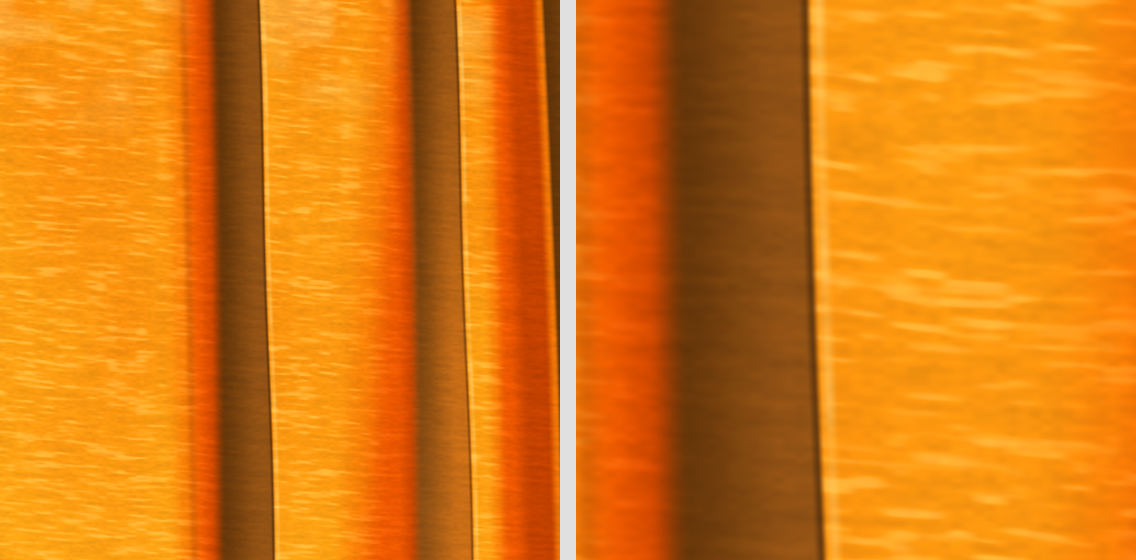
Left: the whole. Right: its middle third, enlarged.
Write a WebGL 2 fragment shader that draws this texture.

```glsl
#version 300 es
precision highp float;
// Sunlit orange curtain: three hanging folds, brown shadowed gaps and a fine slubbed weave.
uniform vec2 u_resolution;
out vec4 outColor;

const vec3 YELLOW = vec3(1.00, 0.65, 0.08);
const vec3 ORANGE = vec3(0.98, 0.51, 0.03);
const vec3 DEEP   = vec3(0.93, 0.34, 0.00);
const vec3 RUST   = vec3(0.74, 0.24, 0.00);
const vec3 PALE   = vec3(1.00, 0.80, 0.42);
const vec3 SHADOW = vec3(0.38, 0.20, 0.03);
const vec3 BROWN  = vec3(0.55, 0.31, 0.08);
const vec3 TAN    = vec3(0.79, 0.43, 0.09);

const int FOLDS = 3;
// Edges of each fold: left at bottom, left at top, right at bottom, right at top.
const vec4 EDGES[FOLDS] = vec4[](
  vec4(-0.200, -0.200, 0.392, 0.378),
  vec4( 0.491,  0.463, 0.744, 0.728),
  vec4( 0.846,  0.814, 1.005, 0.968));
// Turn from light: centre at bottom, centre at top, half width, softness of right edge.
const vec4 TURNS[FOLDS] = vec4[](
  vec4(0.335, 0.315, 0.050, 0.013),
  vec4(0.635, 0.690, 0.070, 0.012),
  vec4(0.892, 0.872, 0.028, 0.005));
const float LEFT_SOFTNESS = 0.0025;
const float RIM_WIDTH = 0.006;
const float THREAD_TILT = 0.07;
const vec2 THREAD_SCALE = vec2(24.0, 170.0);
const float SLUB_STRENGTH = 0.40;
const float GRAIN_STRENGTH = 0.09;

float hash(vec2 p) {
  return fract(sin(dot(p, vec2(127.1, 311.7))) * 43758.5453);
}

float noise(vec2 p) {
  vec2 i = floor(p), f = fract(p);
  f = f * f * (3.0 - 2.0 * f);
  return mix(mix(hash(i), hash(i + vec2(1, 0)), f.x),
             mix(hash(i + vec2(0, 1)), hash(i + vec2(1, 1)), f.x), f.y);
}

// Short horizontal threads that sag slightly to the right.
float threads(vec2 p) {
  p.y += THREAD_TILT * p.x + 0.008 * noise(p * 9.0);
  return 0.6 * noise(p * THREAD_SCALE) + 0.4 * noise(p * THREAD_SCALE * vec2(2.3, 1.4) + 31.0);
}

// Shadowed cloth: dark beside the preceding fold, lighter toward the next one.
vec3 gapColor(float across, float y, float warmth) {
  vec3 lit = mix(BROWN, TAN, warmth * (1.0 - 0.75 * smoothstep(0.2, 1.0, y)));
  vec3 dark = mix(SHADOW, BROWN, warmth * (1.0 - y));
  return mix(dark, lit, smoothstep(0.0, 0.85, across));
}

// Face of a fold, running from the lit side to the rust-coloured turn.
vec3 foldColor(vec2 p, int i, float left, float right, float slub) {
  float center = mix(TURNS[i].x, TURNS[i].y, p.y);
  float turn = smoothstep(center - TURNS[i].z, center + TURNS[i].z, p.x);
  float warm = clamp(0.18 + 0.40 * p.y + 0.5 * (noise(p * vec2(9.0, 5.0)) - 0.5), 0.0, 1.0);
  vec3 lit = mix(YELLOW, ORANGE, warm);
  vec3 color = mix(lit, ORANGE, smoothstep(0.0, 0.5, turn));
  color = mix(color, DEEP, smoothstep(0.4, 1.0, turn));

  // Pale slubs catch the light, most of all near the upper hem.
  float sheen = smoothstep(0.50, 0.85, slub) * (1.0 - 0.9 * turn);
  color = mix(color, PALE, SLUB_STRENGTH * sheen);
  float patches = smoothstep(0.45, 0.8, noise(p * vec2(14.0, 18.0) + 5.0));
  color = mix(color, PALE, 0.38 * patches * smoothstep(0.65, 1.0, p.y) * (1.0 - turn));

  if (i == FOLDS - 1) {
    // Narrow fold: a rust valley followed by a bright far lip.
    float valley = smoothstep(0.45, 0.68, (p.x - left) / (right - left));
    color = mix(color, RUST, 0.85 * valley);
    color = mix(color, ORANGE, 0.8 * smoothstep(0.020, 0.004, right - p.x));
  } else {
    color = mix(color, RUST, 0.75 * smoothstep(0.035, 0.0, right - p.x));
  }
  // A soft crease shows on the broad first fold.
  if (i == 0) color *= 1.0 - 0.09 * smoothstep(0.012, 0.0, abs(p.x - center - 0.012));

  float rim = smoothstep(RIM_WIDTH, 0.0, abs(p.x - left - RIM_WIDTH));
  return mix(color, PALE, rim * (0.20 + 0.45 * noise(vec2(i, p.y * 35.0))));
}

void main() {
  vec2 p = gl_FragCoord.xy / u_resolution;
  float pixel = 1.0 / u_resolution.x;
  float slub = threads(p);
  vec3 color = SHADOW;

  for (int i = 0; i < FOLDS; i++) {
    float left = mix(EDGES[i].x, EDGES[i].y, p.y) + 0.0015 * sin(p.y * 9.0);
    float right = mix(EDGES[i].z, EDGES[i].w, p.y) + 0.003 * sin(p.y * 3.14);
    float nextLeft = i < FOLDS - 1 ? mix(EDGES[i + 1].x, EDGES[i + 1].y, p.y) : right + 0.09;
    float soft = max(TURNS[i].w, pixel);
    float sharp = max(LEFT_SOFTNESS, pixel);

    // The gap behind each fold starts at its right edge.
    float across = (p.x - right) / (nextLeft - right);
    vec3 gap = gapColor(across, p.y, i == 1 ? 1.0 : 0.12);
    color = mix(color, gap, smoothstep(-soft, soft, p.x - right));

    // A thin dark line grounds the crisp left edge.
    color *= 1.0 - 0.30 * smoothstep(0.005, 0.0, abs(p.x - left + 0.002));
    float cover = smoothstep(-sharp, sharp, p.x - left) * smoothstep(soft, -soft, p.x - right);
    color = mix(color, foldColor(p, i, left, right, slub), cover);
  }

  // Fine weave over everything.
  float grain = 0.7 * (slub - 0.5) + 0.3 * (noise(p * vec2(150.0, 260.0)) - 0.5);
  color *= 1.0 + 2.0 * GRAIN_STRENGTH * grain;
  outColor = vec4(clamp(color, 0.0, 1.0), 1.0);
}
```
